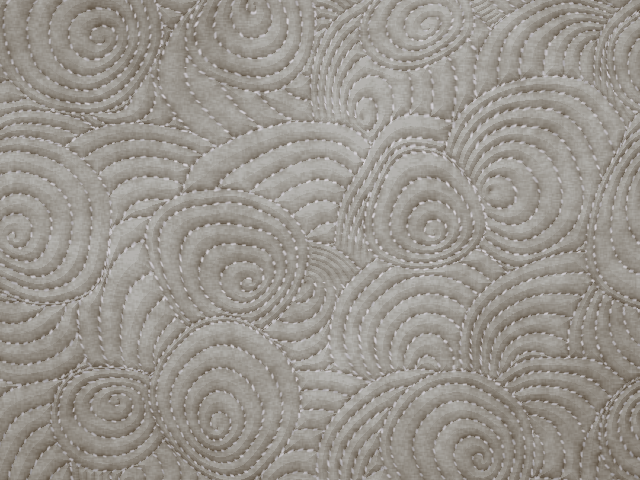
Give the GLSL for this texture, as a WebGL 2 fragment shader.

```glsl
#version 300 es
precision highp float;
// Quilted cotton: overlapping feather shells with stitched spirals laid on top.
// Each patch is a family of sliding circles; its level lines carry dashed thread,
// and the distance to the nearest seam shades the padded cloth between them.
#define SHELL_CELL 0.27
#define SPIRAL_CELL 0.40
#define STITCH_PERIOD 0.0195
#define STITCH_HALF 0.0022
#define THREAD_RADIUS 0.0023
#define SEAM_DEPTH 0.52
#define PUFF_LIGHT 0.40
#define BASE_TONE 1.04
#define WEAVE_AMOUNT 0.46
#define CLOTH_DARK vec3(0.44, 0.40, 0.35)
#define CLOTH_LIGHT vec3(0.66, 0.65, 0.63)
#define THREAD_COLOR vec3(0.82, 0.81, 0.83)

uniform vec2 u_resolution;
out vec4 fragColor;

const float TAU = 6.2831853;

float hash(vec2 p) {
  return fract(sin(dot(p, vec2(127.1, 311.7))) * 43758.5453);
}

float noise(vec2 p) {
  vec2 i = floor(p), f = fract(p);
  f = f * f * (3.0 - 2.0 * f);
  return mix(mix(hash(i), hash(i + vec2(1, 0)), f.x),
             mix(hash(i + vec2(0, 1)), hash(i + vec2(1, 1)), f.x), f.y);
}

// Distance to a dashed thread, from the offset across and the length along a seam.
float stitch(float across, float along, float seed) {
  float u = along / STITCH_PERIOD;
  float vary = hash(vec2(floor(u), seed));
  float halfLength = STITCH_HALF * (0.4 + 1.2 * vary);
  float x = (fract(u) - 0.5) * STITCH_PERIOD;
  float slant = across + 0.22 * x;
  float radius = THREAD_RADIUS * (0.75 + 0.4 * fract(vary * 7.0));
  return length(vec2(max(abs(x) - halfLength, 0.0), slant)) - radius;
}

// Seams are packed as (seam distance, thread distance, direction away from seam).
vec4 joinSeams(vec4 a, vec4 b) {
  vec4 nearest = a.x < b.x ? a : b;
  nearest.y = min(a.y, b.y);
  return nearest;
}

// Circles of radius step * t whose centres slide by drift * t; twist makes a spiral.
vec4 patchSeams(vec2 q, vec2 drift, float spacing, float twist, float seed) {
  float a = spacing * spacing - dot(drift, drift);
  float b = dot(q, drift);
  float t = (sqrt(b * b + a * dot(q, q)) - b) / a;
  vec2 radial = q - drift * t + 1e-6;
  vec2 n = normalize(radial);
  float angle = atan(radial.y, radial.x);
  float turn = twist * angle / TAU;
  float k = round(t - turn);
  float level = k + turn;
  float gap = spacing + dot(n, drift);
  float across = (t - level) * gap;
  float along = twist == 0.0 ? angle * spacing * k : 0.5 * TAU * spacing * level * level;
  // Thread stops where neighbouring rings crowd together.
  float thread = gap > 0.0165 ? stitch(across, along, k + seed) : 1.0;
  return vec4(abs(across) + max(0.018 - gap, 0.0), thread, n * sign(across));
}

// Lays one jittered grid of patches over the seams already drawn.
vec4 layPatches(vec4 seams, vec2 p, float cellSize, bool spiral) {
  vec2 home = floor(p / cellSize);
  for (int j = 1; j >= -1; j--) {
    for (int i = -1; i <= 1; i++) {
      vec2 cell = home + vec2(i, j);
      vec2 key = cell + (spiral ? 37.0 : 11.0);
      if (spiral && hash(key + 3.9) < 0.12) continue;
      vec2 jitter = vec2(hash(key), hash(key + 5.3)) - 0.5;
      vec2 center = (cell + 0.5 + 0.36 * jitter) * cellSize;
      float size = hash(key + 9.1);
      float heading = TAU * hash(key + 2.7);
      float spacing = spiral ? mix(0.029, 0.036, size) : mix(0.027, 0.032, size);
      float rings = spiral ? floor(mix(4.0, 6.0, size)) : 7.0;
      float twist = spiral ? (hash(key + 7.9) < 0.5 ? -1.0 : 1.0) : 0.0;
      vec2 drift = vec2(cos(heading), sin(heading)) * spacing * (spiral ? 0.34 : 0.54);
      vec2 q = p - center;
      float radius = spacing * rings;
      float edge = length(q) - radius;
      vec2 outward = normalize(q + 1e-6);
      if (edge < 0.0) seams = patchSeams(q + drift * rings, drift, spacing, twist, size);
      float rim = stitch(edge, atan(outward.y, outward.x) * radius, size);
      seams = joinSeams(seams, vec4(abs(edge), rim, outward * sign(edge)));
    }
  }
  return seams;
}

void main() {
  vec2 uv = gl_FragCoord.xy / u_resolution;
  vec2 p = gl_FragCoord.xy / u_resolution.y;
  float pixel = 1.0 / u_resolution.y;

  // Hand-guided seams wander: broad bends first, then small wobbles.
  vec2 bend = vec2(noise(p * 3.5 + 8.0), noise(p * 3.5 + 53.0)) - 0.5;
  vec2 wobble = vec2(noise(p * 12.0), noise(p * 12.0 + 31.0)) - 0.5;
  vec2 sewn = p + 0.07 * bend + 0.013 * wobble + vec2(0.06, 0.09);
  vec4 seams = layPatches(vec4(0.03, 1.0, 0.0, 1.0), sewn, SHELL_CELL, false);
  seams = layPatches(seams, sewn, SPIRAL_CELL, true);

  // Padding: sides facing the light brighten, seams sink, cloth puckers near them.
  float tone = BASE_TONE;
  tone -= PUFF_LIGHT * dot(seams.zw, vec2(-0.35, 0.94)) * exp(-seams.x / 0.014);
  tone -= SEAM_DEPTH * exp(-seams.x / 0.0050);
  tone += 0.55 * (noise(p * 58.0) - 0.5) * exp(-seams.x / 0.014);

  // Broad light across the cloth, then the fine weave.
  vec2 fromGlow = uv - vec2(0.53, 0.60);
  float falloff = dot(fromGlow, fromGlow);
  tone -= 1.15 * falloff + 0.34 * (noise(p * 4.0) - 0.5) + 0.22 * (noise(p * 14.0) - 0.5);
  float weft = noise(p * vec2(130.0, 330.0));
  float warp = noise(p * vec2(330.0, 150.0) + 17.0);
  tone += WEAVE_AMOUNT * (0.6 * weft + 0.4 * warp - 0.5);
  vec3 color = mix(CLOTH_DARK, CLOTH_LIGHT, clamp(tone, -0.25, 1.2));

  // Glossy thread with slight sheen changes.
  float cover = 1.0 - smoothstep(-pixel, pixel, seams.y);
  float sheen = 0.88 + 0.20 * noise(p * 120.0) - 0.3 * falloff;
  color = mix(color, THREAD_COLOR * sheen, 0.92 * cover);
  fragColor = vec4(color, 1.0);
}
```
